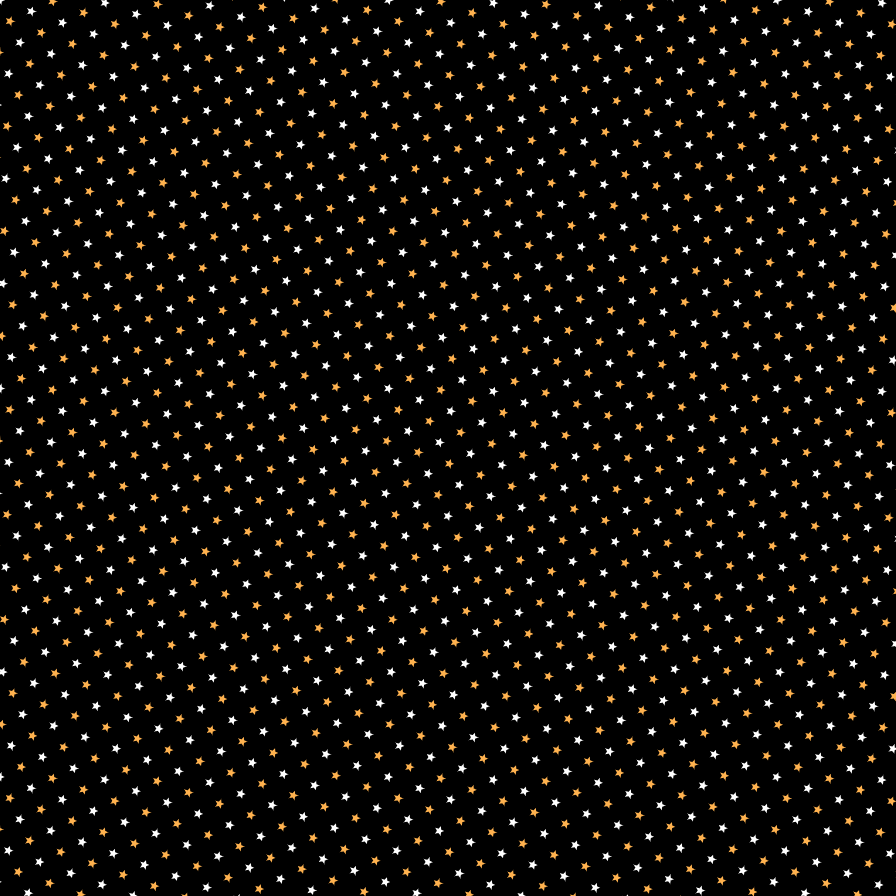
Write a three.js fragment shader that draws this pattern.

```glsl
// Small five-pointed stars on black, in a square grid tilted about the top left corner.
// White stars sit on the grid corners and amber ones on the cell centres;
// each is a signed distance folded into one tenth of the star.

#define REPEATS 27.0
#define TILT_DEGREES 20.0
#define TIP_RADIUS 0.146
#define NOTCH_RADIUS 0.071
#define BACKGROUND vec3(0.0)
#define WHITE vec3(1.0)
#define AMBER vec3(1.0, 0.70, 0.31)

varying vec2 vUv;

const float SECTOR = 1.25663706; // one fifth of a turn

// Signed distance to a star with one tip pointing up.
float starDistance(vec2 p) {
  float angle = mod(atan(p.x, p.y) + 0.5 * SECTOR, SECTOR) - 0.5 * SECTOR;
  vec2 folded = length(p) * vec2(abs(sin(angle)), cos(angle));
  vec2 tip = vec2(0.0, TIP_RADIUS);
  vec2 notch = NOTCH_RADIUS * vec2(sin(0.5 * SECTOR), cos(0.5 * SECTOR));
  vec2 edge = notch - tip;
  return dot(folded - tip, normalize(vec2(-edge.y, edge.x)));
}

// Coverage of the star nearest to p, one per grid cell.
float starGrid(vec2 p, float pixel) {
  vec2 local = fract(p + 0.5) - 0.5;
  return clamp(0.5 - starDistance(local) / pixel, 0.0, 1.0);
}

void main() {
  // Tilted grid, measured in cells from the top left corner
  float tilt = radians(TILT_DEGREES);
  vec2 p = (vUv - vec2(0.0, 1.0)) * REPEATS;
  vec2 grid = vec2(p.x * cos(tilt) - p.y * sin(tilt),
                   p.x * sin(tilt) + p.y * cos(tilt));
  float pixel = max(fwidth(vUv.y) * REPEATS, 1e-5);

  // Two interleaved star grids
  vec3 color = mix(BACKGROUND, WHITE, starGrid(grid, pixel));
  color = mix(color, AMBER, starGrid(grid + 0.5, pixel));
  gl_FragColor = vec4(color, 1.0);
}
```
